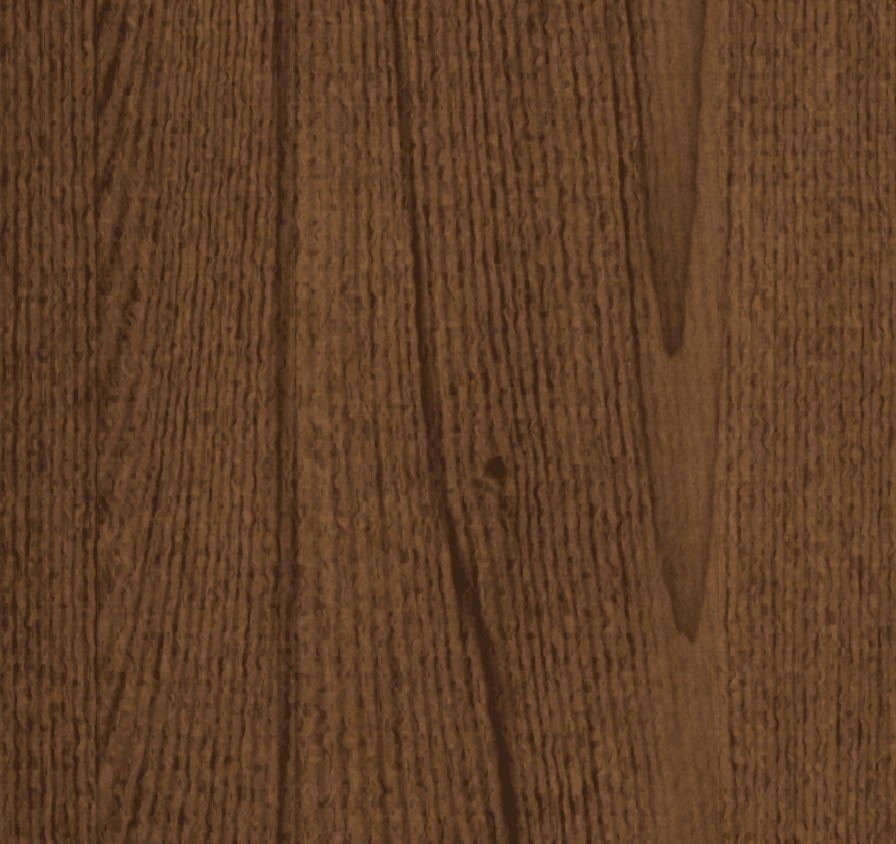
This texture is drawn by a WebGL 2 fragment shader. Its source:

```glsl
#version 300 es
precision highp float;
// Dark stained wood boards with upright grain, drawn from ring coordinates:
// each board bends the horizontal axis in its own way, and fract() of it gives
// growth rings. Pores, fibres, seams, arches and a knot are laid on top.

uniform vec2 u_resolution;
out vec4 fragColor;

const vec3 DARK_STAIN = vec3(0.200, 0.118, 0.070);
const vec3 LIGHT_WOOD = vec3(0.500, 0.347, 0.213);
const float SEAM_A = 0.115;
const float SEAM_B = 0.350;
const float SEAM_C = 0.852;

float hash(vec2 p) {
    return fract(sin(dot(p, vec2(127.1, 311.7))) * 43758.5453);
}

float noise(vec2 p) {
    vec2 i = floor(p), f = fract(p);
    f = f * f * (3.0 - 2.0 * f);
    return mix(mix(hash(i), hash(i + vec2(1, 0)), f.x),
               mix(hash(i + vec2(0, 1)), hash(i + vec2(1, 1)), f.x), f.y);
}

float fbm(vec2 p) {
    float sum = 0.0, amp = 0.5;
    for (int i = 0; i < 4; i++) {
        sum += amp * noise(p);
        p = p * 2.03 + 17.3;
        amp *= 0.5;
    }
    return sum / 0.9375;
}

// Soft stroke of the given half width around zero distance.
float stroke(float d, float halfWidth) {
    return 1.0 - smoothstep(halfWidth * 0.35, halfWidth * 1.5, abs(d));
}

// Rings leaving the left edge at a slant and curving upright to the right.
float fanAxis(vec2 p, float left) {
    float d = max(p.x - left, 0.0);
    float c = min(d, 0.08);
    float rise = 2.5 * d + 22.0 * c * c + 3.5 * (d - c);
    return rise - p.y * (1.0 - 0.7 * smoothstep(0.03, 0.23, d));
}

// Rings drifting to the right on their way down, more so away from the left edge.
float leanAxis(vec2 p, float left, vec2 knot) {
    float lean = 0.105 * clamp((p.x - left) / 0.26, 0.0, 1.0);
    vec2 k = (p - knot) / vec2(0.035, 0.05);
    float bulge = 0.014 * k.x * exp(-dot(k, k));
    return p.x - lean * (1.0 - p.y) - bulge;
}

// Downward pointing arch: sharp outer rim, darkness fading inward.
float arch(vec2 p, vec2 tip, vec2 steepness, float fade) {
    float dx = p.x - tip.x;
    float k = dx < 0.0 ? steepness.x : steepness.y;
    float q = p.y - tip.y - k * dx * dx;
    float slope = length(vec2(2.0 * k * dx, 1.0));
    return smoothstep(-0.004, 0.003, q / slope) * exp(-max(q, 0.0) / fade);
}

// Dark rings; x is the line darkness, y the position inside the ring.
vec2 rings(float phase, float y) {
    float f = fract(phase);
    float id = floor(phase);
    float line = 1.0 - smoothstep(0.05, 0.34, abs(f - 0.5));
    float weight = 0.5 + 0.5 * hash(vec2(id, 3.0));
    float broken = 0.65 + 0.6 * noise(vec2(id * 5.1, y * 22.0));
    return vec2(line * weight * broken, f);
}

void main() {
    vec2 p = gl_FragCoord.xy / u_resolution.y;
    float down = 1.0 - p.y;
    vec2 knot = vec2(0.587, 0.444);

    // Wavering of the grain, coarse and fine
    float sway = 0.012 * (noise(p * vec2(7.0, 3.5)) - 0.5);
    float jitter = 0.0038 * (noise(p * vec2(90.0, 65.0)) - 0.5);
    vec2 w = p + vec2(sway + jitter, 0.0);

    // Ring phase of the board under this point
    float phase = w.x / 0.0145;
    phase = mix(phase, fanAxis(w, SEAM_A) / 0.105, step(SEAM_A, p.x));
    phase = mix(phase, leanAxis(w, SEAM_B, knot) / 0.0145, step(SEAM_B, p.x));
    phase = mix(phase, w.x / 0.0125, step(SEAM_C, p.x));
    phase += 0.8 * noise(vec2(phase * 0.3, 8.0));
    vec2 ring = rings(phase, p.y);

    // Calm pale wood around the arches, softer rings in the right board
    float calm = smoothstep(0.74, 0.80, p.x) * (1.0 - smoothstep(0.845, 0.86, p.x));
    float rightBoard = smoothstep(SEAM_C - 0.004, SEAM_C + 0.004, p.x);
    float ringDepth = 0.46 * (1.0 - 0.75 * calm) * (1.0 - 0.2 * rightBoard);

    // Tone: broad patches, long fibres, rings, pores, speckle
    float tone = 0.75 + 0.26 * (fbm(p * vec2(5.0, 2.5)) - 0.5);
    tone += 0.28 * (fbm(vec2(w.x * 70.0, p.y * 3.0)) - 0.5);
    tone -= ringDepth * ring.x;
    vec2 poreAt = w + vec2(jitter, 0.0);
    float pore = smoothstep(0.5, 0.8, noise(poreAt * vec2(250.0, 110.0)));
    float poreZone = 0.5 + 0.5 * smoothstep(0.25, 0.55, ring.y);
    tone -= 0.30 * pore * poreZone * (1.0 - 0.65 * calm);
    float glint = smoothstep(0.5, 0.9, noise(poreAt * vec2(220.0, 130.0) + 40.0));
    tone += 0.17 * glint * (1.0 - 0.5 * calm);
    tone += 0.16 * (noise(p * 330.0) - 0.5);

    // Seams and the long dark streaks
    float seamX = p.x + 0.25 * sway + 0.5 * jitter;
    float fadeDown = 1.0 - 0.5 * smoothstep(0.35, 0.8, down);
    float shade = 0.24 * stroke(seamX - SEAM_A, 0.003);
    shade += 0.30 * stroke(seamX - SEAM_B + 0.015, 0.011) * fadeDown;
    shade += 0.22 * stroke(seamX - SEAM_B + 0.019, 0.003);
    shade += 0.18 * stroke(seamX - SEAM_B, 0.003);
    float veinX = 0.463 + 0.10 * down + 0.045 * smoothstep(0.55, 0.85, down);
    float veinWidth = 0.0065 + 0.005 * smoothstep(0.5, 0.75, down);
    shade += 0.45 * stroke(p.x + sway * 0.6 + jitter * 0.5 - veinX, veinWidth);

    // Arches, ragged along the fibres
    float ragged = 0.06 * (fbm(vec2(p.x * 90.0, p.y * 6.0)) - 0.5);
    vec2 archPoint = p + vec2(0.8 * sway + jitter, ragged);
    shade += 0.44 * arch(archPoint, vec2(0.822, 0.235), vec2(72.0, 260.0), 0.07);
    shade += 0.50 * arch(archPoint, vec2(0.800, 0.570), vec2(125.0, 330.0), 0.14);

    // Knot with its trailing curl
    vec2 k = (p + jitter - knot) / vec2(0.017, 0.013);
    shade += 0.45 * (1.0 - smoothstep(0.6, 1.2, length(k + vec2(0.0, 0.3 * k.x))));
    float curl = stroke(length((p - vec2(0.555, 0.36)) * vec2(1.0, 0.8)) - 0.055, 0.004);
    shade += 0.28 * curl * smoothstep(0.55, 0.57, p.x) * smoothstep(0.33, 0.37, p.y);
    tone = mix(tone, tone * 0.4 + 0.2, min(shade, 0.6)) - shade * 0.75;

    // Uneven light, dimmer at the left, and a slight shift in warmth
    tone -= 0.11 * (1.0 - smoothstep(0.0, 0.35, p.x));
    tone += 0.03 * rightBoard;
    vec3 color = mix(DARK_STAIN, LIGHT_WOOD, clamp(tone, 0.08, 1.08));
    color.b += 0.018 * (noise(p * vec2(60.0, 30.0) + 9.0) - 0.5);
    fragColor = vec4(color, 1.0);
}
```
